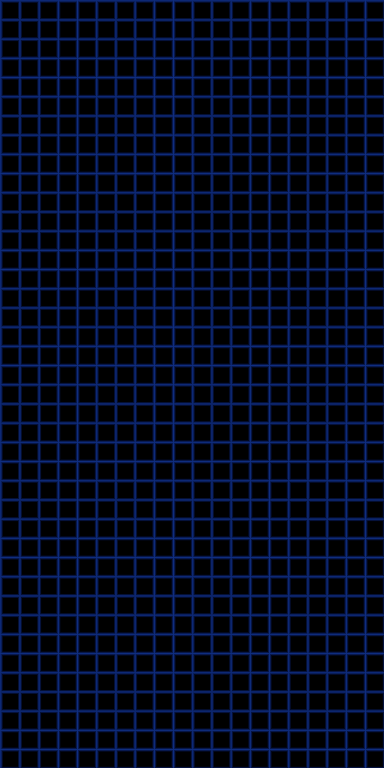
Reproduce this pattern procedurally as a WebGL 2 fragment shader.

```glsl
#version 300 es
precision highp float;

uniform vec2 u_resolution;
out vec4 fragColor;

const vec2 CELL_COUNT = vec2(20.0, 40.0);
const vec2 GRID_OFFSET = vec2(0.039, -0.039); // shift right and down, in cells
const float LINE_REACH = 0.127;               // centre to faded edge, in cells
const vec3 LINE_BLUE = vec3(0.06, 0.18, 0.51);
const vec3 CHANNEL_FADE = vec3(1.4, 1.2, 1.0); // red fades soonest, blue last

// Distance to the nearest grid line on each axis, in cells
vec2 gridDistance(vec2 cellPos) {
    return abs(fract(cellPos + 0.5) - 0.5);
}

// Soft line with a linear falloff, never narrower than a pixel
vec2 softLine(vec2 dist, vec2 pixelSize) {
    vec2 reach = max(vec2(LINE_REACH), pixelSize);
    return clamp(1.0 - dist / reach, 0.0, 1.0) * (LINE_REACH / reach);
}

void main() {
    vec2 pixelSize = CELL_COUNT / u_resolution;
    vec2 cellPos = gl_FragCoord.xy * pixelSize - GRID_OFFSET;

    // Crossings keep the brightness of the stronger line
    vec2 glow = softLine(gridDistance(cellPos), pixelSize);
    float strength = max(glow.x, glow.y);

    // Black ground, with the line colour deepening towards its edges
    fragColor = vec4(LINE_BLUE * pow(vec3(strength), CHANNEL_FADE), 1.0);
}
```
